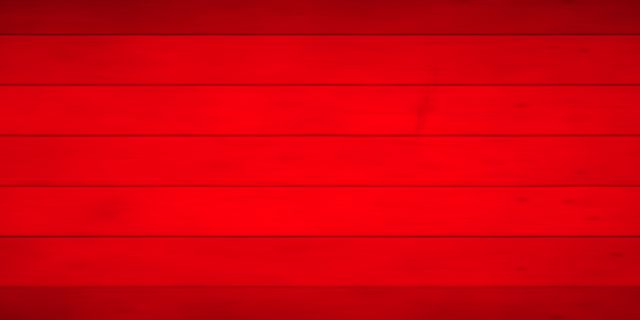
This texture is drawn by a Shadertoy shader. Its source:

```glsl
float hash(vec2 p) {
    vec3 q = fract(p.xyx * vec3(0.1031, 0.1030, 0.0973));
    q += dot(q, q.yzx + 33.33);
    return fract((q.x + q.y) * q.z);
}

float noise(vec2 p) {
    vec2 i = floor(p), f = fract(p);
    f = f * f * (3.0 - 2.0 * f);
    return mix(mix(hash(i), hash(i + vec2(1, 0)), f.x),
               mix(hash(i + vec2(0, 1)), hash(i + vec2(1, 1)), f.x), f.y);
}

float fbm(vec2 p) {
    float sum = 0.0, amp = 0.5;
    for (int i = 0; i < 4; i++) {
        sum += amp * noise(p);
        p = p * 2.03 + 17.3;
        amp *= 0.5;
    }
    return sum;
}

// Soft elliptical stain, 1 at its centre
float stain(vec2 p, vec2 size) {
    return exp(-dot(p / size, p / size));
}

void mainImage(out vec4 fragColor, in vec2 fragCoord) {
    vec2 p = fragCoord / iResolution.y;
    vec2 centred = 2.0 * fragCoord / iResolution.xy - 1.0;

    // Horizontal planks
    float pitch = 0.1578;
    float row = (p.y - 0.1035) / pitch + 0.006 * (noise(vec2(p.x * 5.0, 3.0)) - 0.5);
    float plank = floor(row) + 10.0;
    vec2 local = vec2(p.x, (fract(row) - 0.5) * pitch);
    float seam = round(row);
    float d = (row - seam) * pitch;

    // Light falling off towards the borders, partly in steps per plank
    float middle = seam - 0.5 + smoothstep(-0.004, 0.004, d);
    float height = mix(centred.y, 2.0 * (0.1035 + middle * pitch) - 1.0, 0.5);
    float falloff = pow(abs(height), 3.0) * (height > 0.0 ? 0.41 : 0.32);
    float red = 0.98 - falloff - 0.14 * centred.x * centred.x;
    red += 0.02 * (hash(vec2(plank, 7.0)) - 0.5);

    // Broad blotches, wood streaks and fine fibres
    vec2 grain = vec2(p.x, p.y + 0.012 * noise(vec2(p.x * 4.0, plank * 5.0)));
    vec2 offset = vec2(plank * 13.7, plank * 5.1);
    red += 0.12 * (fbm(p * vec2(4.0, 9.0) + offset) - 0.47);
    red += 0.04 * (fbm(grain * vec2(6.0, 70.0) + offset) - 0.47);
    red += 0.018 * (noise(grain * vec2(24.0, 230.0) + offset) - 0.5);
    float crack = smoothstep(0.78, 0.94, noise(grain * vec2(7.0, 130.0) + offset.yx));
    red *= 1.0 - 0.03 * crack;

    // Nail marks and knots on each plank
    for (int i = 0; i < 3; i++) {
        float k = float(i);
        float nearX = 1.63 + 0.15 * k - 0.06 * k * hash(vec2(plank, k));
        vec2 mark = local - vec2(nearX, 0.09 * (hash(vec2(k + 4.0, plank)) - 0.5));
        red *= 1.0 - 0.13 * hash(vec2(plank + 3.0, k)) * stain(mark, vec2(0.022, 0.007));

        vec2 knot = local - vec2(2.0 * hash(vec2(plank + 9.0, k)), 0.08 * (hash(vec2(k, plank)) - 0.5));
        red *= 1.0 - 0.05 * stain(knot, vec2(0.045, 0.014));
    }

    // Upright scuffs right of the middle
    for (int i = 0; i < 3; i++) {
        float k = float(i);
        vec2 scuff = p - vec2(1.31 + 0.022 * k, 0.64 + 0.035 * k);
        scuff.x -= 0.1 * scuff.y;
        red *= 1.0 - 0.15 * noise(p * vec2(60.0, 45.0)) * stain(scuff, vec2(0.009, 0.07));
    }

    // Soft dark seams, every second one deeper, with a lit lip below
    float depth = seam < 0.5 ? 0.12 : mix(0.24, 0.31, mod(seam, 2.0));
    depth *= 0.8 + 0.4 * noise(vec2(p.x * 12.0, seam * 9.0));
    red *= 1.0 - 0.04 * exp(-abs(d) / 0.010);
    red *= 1.0 + 0.03 * stain(vec2(d + 0.009, 0.0), vec2(0.003, 1.0));
    red *= 1.0 - depth * stain(vec2(d, 0.0), vec2(0.0034, 1.0));

    red = clamp(red, 0.0, 1.0);
    fragColor = vec4(red * vec3(1.0, 0.0, 0.05), 1.0);
}
```
